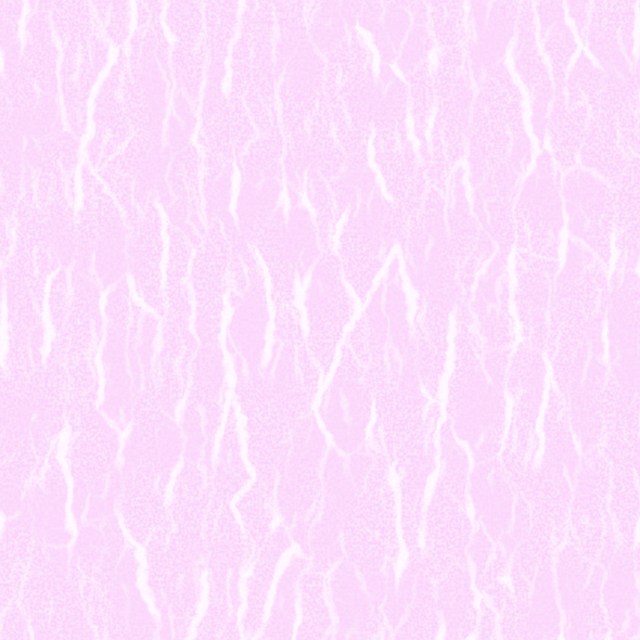
A three.js fragment shader for this texture:

```glsl
varying vec2 vUv;

const vec3 PINK = vec3(0.985, 0.842, 0.985);
const vec3 PALE = vec3(1.0, 0.972, 1.0);
const vec2 CRACK_CELLS = vec2(16.0, 6.5);
const vec2 HAIRLINE_CELLS = vec2(35.0, 18.0);
const float CRACK_WIDTH = 0.0068;
const float HAIRLINE_WIDTH = 0.0028;
const float HAIRLINE_STRENGTH = 0.55;
const float EDGE_SOFTNESS = 0.0042;
const float GRAIN_SCALE = 215.0;
const float GRAIN_BASE = 0.09;
const float GRAIN_AMOUNT = 0.75;
const float TINT_AMOUNT = 0.025;

vec2 hash2(vec2 p) {
  vec3 q = fract(p.xyx * vec3(0.1031, 0.1030, 0.0973));
  q += dot(q, q.yzx + 33.33);
  return fract((q.xx + q.yz) * q.zy);
}

float gradientDot(vec2 cell, vec2 offset) {
  float angle = 6.28318 * hash2(cell).x;
  return dot(vec2(cos(angle), sin(angle)), offset);
}

float gradientNoise(vec2 p) {
  vec2 i = floor(p);
  vec2 f = fract(p);
  vec2 u = f * f * f * (f * (f * 6.0 - 15.0) + 10.0);
  vec2 x = vec2(1.0, 0.0);
  float low = mix(gradientDot(i, f), gradientDot(i + x, f - x), u.x);
  float high = mix(gradientDot(i + x.yx, f - x.yx), gradientDot(i + 1.0, f - 1.0), u.x);
  return mix(low, high, u.y);
}

// Bends straight cell borders into ragged, wandering ones
vec2 warp(vec2 p) {
  vec2 bend = vec2(gradientNoise(p * 17.0), gradientNoise(p * 17.0 + 41.0));
  vec2 ragged = vec2(gradientNoise(p * 65.0 + 7.0), gradientNoise(p * 65.0 + 83.0));
  return p + 0.014 * bend + 0.006 * ragged;
}

// Coverage of stretched Voronoi borders; upright borders are the strongest
float cracks(vec2 p, vec2 cells, float width, float flow) {
  vec2 q = p * cells;
  vec2 home = floor(q);
  vec2 f = q - home;
  vec2 nearCell = vec2(0.0);
  vec2 nearPoint = vec2(0.0);
  float nearest = 16.0;
  for (int y = -1; y <= 1; y++) {
    for (int x = -1; x <= 1; x++) {
      vec2 cell = vec2(float(x), float(y));
      vec2 point = cell + hash2(home + cell) - f;
      float d = dot(point, point);
      if (d < nearest) {
        nearest = d;
        nearCell = cell;
        nearPoint = point;
      }
    }
  }

  float cover = 0.0;
  for (int y = -2; y <= 2; y++) {
    for (int x = -2; x <= 2; x++) {
      vec2 cell = nearCell + vec2(float(x), float(y));
      vec2 point = cell + hash2(home + cell) - f;
      vec2 span = point - nearPoint;
      if (dot(span, span) > 0.0001) {
        vec2 normal = normalize(span);
        vec2 slope = normal * cells;
        float d = dot(0.5 * (point + nearPoint), normal) / length(slope);
        float upright = smoothstep(0.5, 1.0, abs(slope.x) / length(slope));
        float border = hash2(2.0 * home + cell + nearCell + 19.0).y;
        float strength = flow * mix(0.3, 1.0, upright) * mix(0.35, 1.25, border);
        float halfWidth = width * strength;
        float line = 1.0 - smoothstep(0.3 * halfWidth, halfWidth + EDGE_SOFTNESS, d);
        cover = max(cover, line * min(1.0, 1.3 * strength));
      }
    }
  }
  return cover;
}

void main() {
  vec2 p = warp(vUv + 2.0);

  // Crack network that fades in and out along its length
  float flow = smoothstep(-0.4, 0.25, gradientNoise(p * vec2(15.0, 9.0)));
  float fineFlow = smoothstep(-0.25, 0.35, gradientNoise(p * vec2(24.0, 15.0) + 60.0));
  float crack = cracks(p, CRACK_CELLS, CRACK_WIDTH, flow);
  float hairline = cracks(p + 5.0, HAIRLINE_CELLS, HAIRLINE_WIDTH, fineFlow);

  // Speckle, calmer in some patches
  float patchiness = smoothstep(-0.35, 0.25, gradientNoise(vUv * vec2(14.0, 8.0) + 23.0));
  float roughness = mix(0.3, 1.0, patchiness);
  vec2 g = vUv * GRAIN_SCALE;
  float grain = gradientNoise(g) + 0.4 * gradientNoise(g * 0.47 + 31.0);
  float ground = GRAIN_BASE * (0.5 + roughness) + GRAIN_AMOUNT * roughness * grain;

  float pale = max(crack, HAIRLINE_STRENGTH * hairline);
  float tone = clamp(mix(ground, 1.0 + 0.3 * grain, pale), -0.12, 1.0);
  vec3 color = mix(PINK, PALE, tone);

  // Faint warm and cool flecks
  float fleck = TINT_AMOUNT * roughness * gradientNoise(g * 0.8 + 97.0);
  color += vec3(fleck, 0.0, -fleck);
  gl_FragColor = vec4(clamp(color, 0.0, 1.0), 1.0);
}
```
